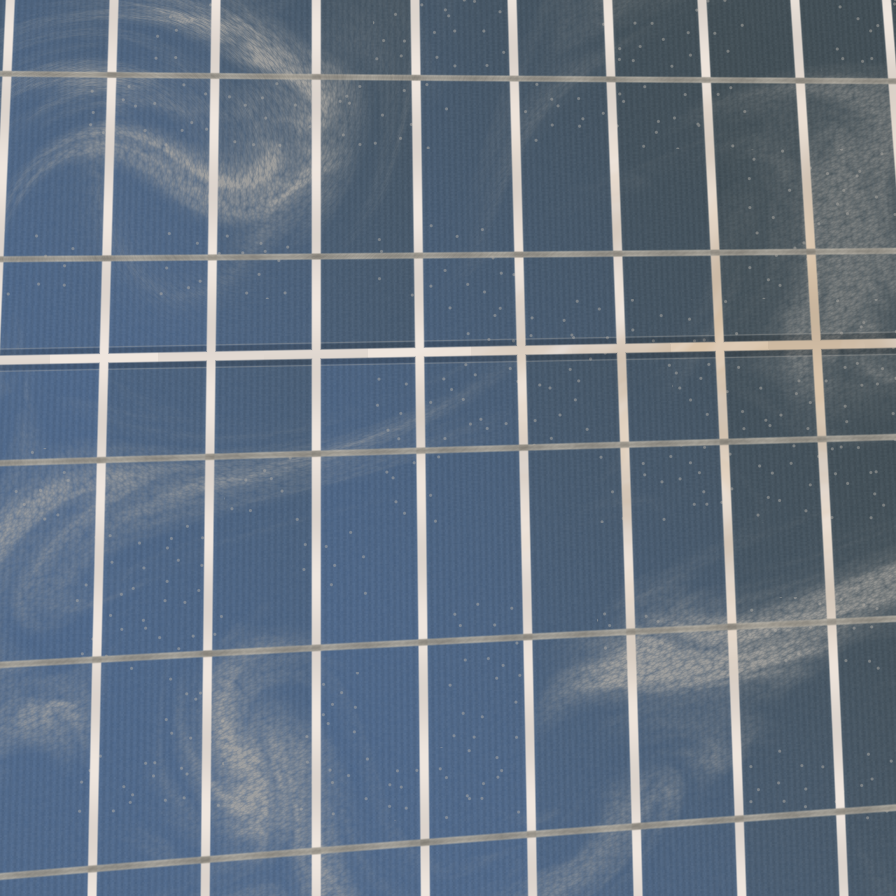
This texture is drawn by a three.js fragment shader. Its source:

```glsl
// Dusty blue solar panel: pale column gaps, grey busbars and a wide seam, seen slightly askew.
varying vec2 vUv;

#define COLUMN_RATE 8.14    // columns per canvas width at the bottom edge
#define ROW_RATE 4.64       // busbars per canvas height at the left edge
#define FINGERS 17.0        // fine contact lines per column
#define GAP_HALF 0.0051     // half width of the pale column gaps
#define SEAM_HALF 0.0052    // half width of the seam between cells
#define BUSBAR_HALF 0.0034  // half width of the grey busbars
#define SOFT 0.0013         // edge smoothing
#define DUST 0.85           // strength of the wiped dust
#define CELL_VARIATION 0.26 // difference in blue between cells

const vec3 BLUE = vec3(0.30, 0.40, 0.535);
const vec3 SLATE = vec3(0.255, 0.305, 0.335);
const vec3 DUST_COLOUR = vec3(0.70, 0.68, 0.65);
const vec3 PALE = vec3(0.92, 0.885, 0.855);
const vec3 TAN = vec3(0.82, 0.73, 0.62);
const vec3 METAL = vec3(0.63, 0.61, 0.57);

float hash(vec2 p) {
  return fract(sin(dot(p, vec2(127.1, 311.7))) * 43758.5);
}

mat2 rotation(float angle) {
  float c = cos(angle), s = sin(angle);
  return mat2(c, s, -s, c);
}

// Distance to the nearest scattered point
float cellular(vec2 p) {
  vec2 base = floor(p);
  float nearest = 2.0;
  for (int j = -1; j <= 1; j++) {
    for (int i = -1; i <= 1; i++) {
      vec2 id = base + vec2(float(i), float(j));
      vec2 point = id + vec2(hash(id), hash(id + 37.0));
      nearest = min(nearest, length(p - point));
    }
  }
  return nearest;
}

// Layered, warped sines that form wispy smears
float smear(vec2 p) {
  float sum = 0.0, amp = 0.5;
  for (int i = 0; i < 6; i++) {
    p = rotation(0.9) * p * 1.65;
    p += 0.65 * sin(p.yx * 1.3 + float(i) * 1.7);
    sum += amp * sin(p.x) * sin(p.y);
    amp *= 0.66;
  }
  return sum;
}

float stripe(float dist, float halfWidth) {
  return 1.0 - smoothstep(halfWidth - SOFT, halfWidth + SOFT, dist);
}

void main() {
  vec2 uv = vUv;

  // Perspective grid: whole column values are gaps, half row values are busbars
  float dx = uv.x - 0.353;
  float columnRate = COLUMN_RATE + 0.57 * uv.y + 0.3 * uv.y * uv.y;
  float column = 3.0 + dx * columnRate * (1.0 + 0.073 * dx);
  float seamY = uv.y - 0.598 - 0.019 * uv.x;
  float rowRate = ROW_RATE + 0.47 * uv.x;
  float fromSeam = sign(seamY) * max(abs(seamY) - 0.006, 0.0);
  float row = fromSeam * (rowRate + 0.45 * fromSeam);

  float gapDist = abs(fract(column + 0.5) - 0.5) / (columnRate * (1.0 + 0.146 * dx));
  float busbarDist = abs(fract(row) - 0.5) / rowRate;

  // Cells fade from blue to slate, each with its own tint
  vec2 cellId = vec2(floor(column), step(0.0, seamY));
  float tint = hash(cellId + 5.0) - 0.5;
  float blueness = 1.2 - 0.75 * uv.x - 0.55 * uv.y + CELL_VARIATION * tint;
  vec3 colour = mix(SLATE, BLUE, smoothstep(0.05, 0.95, blueness));
  colour *= 1.0 + 0.035 * cos(6.28318 * FINGERS * column);
  colour += 0.02 * (hash(floor(uv * 512.0)) - 0.5);

  // Wiped dust, curled around one swirl and broken up by grain
  vec2 toSwirl = uv - vec2(0.2, 0.79);
  float swirl = exp(-22.0 * dot(toSwirl, toSwirl));
  vec2 wiped = rotation(2.2 * swirl - 0.45) * toSwirl;
  float sweep = smear(wiped * vec2(3.2, 6.5) + 2.0);
  vec2 grainUv = wiped * vec2(95.0, 190.0);
  float grain = 1.0 - 0.6 * cellular(grainUv) - 0.5 * cellular(grainUv * 2.1);
  float density = 0.4 + 0.5 * swirl + 0.35 * smoothstep(0.6, 0.0, uv.y) - 0.1 * uv.x * uv.y;
  float ring = abs(length(toSwirl * vec2(1.0, 0.75)) - 0.095 - 0.02 * sweep);
  float wisps = smoothstep(-0.05, 0.85, sweep);
  float clumps = smoothstep(0.42, 0.8, sweep);
  float dust = wisps * 0.8 + clumps * 0.5 + 0.2 * exp(-ring * 90.0) + 0.08;
  dust *= DUST * density * (0.35 + 1.1 * max(grain, 0.0));
  colour = mix(colour, DUST_COLOUR, clamp(dust, 0.0, 0.8));

  // Sparse bright flecks
  float fleck = 1.0 - smoothstep(0.03, 0.09, cellular(uv * 36.0));
  colour = mix(colour, DUST_COLOUR, 0.5 * fleck * step(0.6, hash(floor(uv * 12.0))));

  // Dark cell margins and hairlines beside the seam
  float seamDist = abs(seamY);
  colour *= 1.0 - 0.16 * stripe(seamDist, 0.0115);
  colour = mix(colour, DUST_COLOUR, 0.45 * stripe(abs(seamDist - 0.0125), 0.0004));

  // Pale gaps and seam, stained towards the right
  float stain = exp(-18.0 * dot(uv - vec2(0.8, 0.58), uv - vec2(0.8, 0.58)));
  vec3 pale = mix(PALE, TAN, clamp(stain * (0.6 + sweep), 0.0, 0.85));
  pale *= 0.98 + 0.04 * sin(uv.y * 41.0 + floor(column + 0.5) * 2.0);
  float gap = stripe(gapDist, GAP_HALF);
  colour = mix(colour, pale, max(gap, stripe(seamDist, SEAM_HALF)));

  // Grey busbars with a darker joint at every gap
  float wear = 0.06 * sin(column * 9.0 + row * 5.0) + 0.12 * (grain - 0.4);
  vec3 metal = METAL * (1.0 + wear) * (1.0 - 0.12 * gap);
  metal *= 1.0 + 0.1 * smoothstep(0.0, BUSBAR_HALF, busbarDist) - 0.06;
  colour = mix(colour, metal, 0.92 * stripe(busbarDist, BUSBAR_HALF));

  gl_FragColor = vec4(colour, 1.0);
}
```
